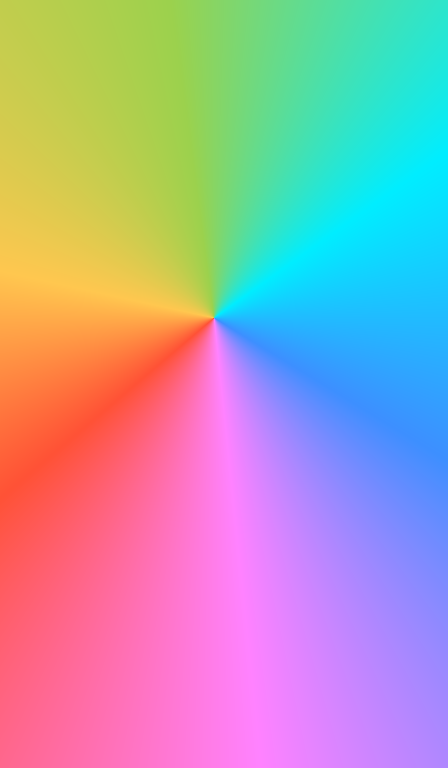
Reproduce this background procedurally as a WebGL 2 fragment shader.

```glsl
#version 300 es
precision highp float;

uniform vec2 u_resolution;
out vec4 outColor;

#define HUB vec2(0.478, 0.586)
#define GREEN vec3(0.61, 0.82, 0.30)
#define CYAN vec3(0.00, 0.93, 1.00)
#define BLUE vec3(0.24, 0.56, 1.00)
#define PINK vec3(1.00, 0.51, 1.00)
#define RED vec3(1.00, 0.32, 0.21)
#define ORANGE vec3(1.00, 0.78, 0.31)

const int STOPS = 6;
const vec3 rayColor[STOPS] = vec3[](GREEN, CYAN, BLUE, PINK, RED, ORANGE);

// Ray directions in degrees, clockwise from straight up
const float rayAngle[STOPS] = float[](352.0, 54.5, 121.5, 174.0, 229.8, 282.3);

// Linear blend between the two rays on either side of the bearing
vec3 conicGradient(float bearing) {
    vec3 color = rayColor[0];
    for (int i = 0; i < STOPS; i++) {
        int next = (i + 1) % STOPS;
        float span = mod(rayAngle[next] - rayAngle[i], 360.0);
        float offset = mod(bearing - rayAngle[i], 360.0);
        if (offset <= span) {
            color = mix(rayColor[i], rayColor[next], offset / span);
        }
    }
    return color;
}

void main() {
    // Square units measured from the hub, one unit per canvas height
    vec2 p = (gl_FragCoord.xy - HUB * u_resolution) / u_resolution.y;
    float bearing = degrees(atan(p.x, p.y));
    outColor = vec4(conicGradient(bearing), 1.0);
}
```
